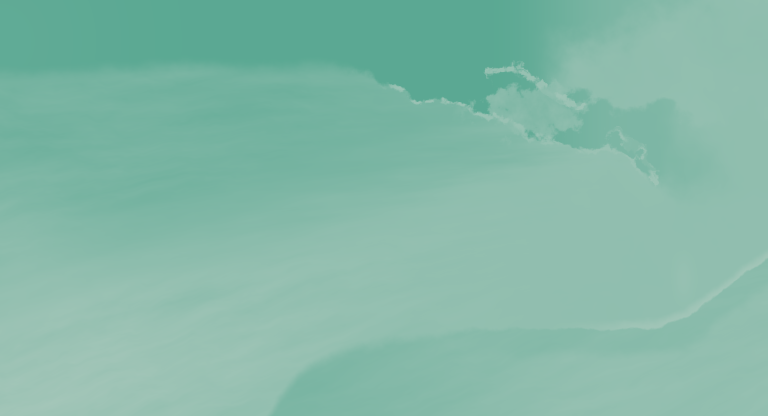
This background is drawn by a WebGL 1 fragment shader. Its source:

```glsl
precision highp float;
// A pale green sea seen from above: a dark upper basin, a ragged foamy crest,
// a hazy current and a shoal at the bottom. Layers blend one scalar tone,
// shaped by curves, layered sines and cellular foam, then tinted by a ramp.

uniform vec2 u_resolution;

vec2 hash2(vec2 c) {
  return fract(sin(vec2(dot(c, vec2(127.1, 311.7)), dot(c, vec2(269.5, 183.3)))) * 4375.85);
}

// Distance to the nearest jittered cell centre
float cells(vec2 p) {
  vec2 cell = floor(p);
  float nearest = 2.0;
  for (int j = -1; j <= 1; j++) {
    for (int i = -1; i <= 1; i++) {
      vec2 c = cell + vec2(float(i), float(j));
      nearest = min(nearest, length(c + hash2(c) - p));
    }
  }
  return nearest;
}

// Layered, rotated and warped sines, roughly -1 to 1
float waves(vec2 p) {
  float sum = 0.0;
  float amp = 0.5;
  for (int i = 0; i < 5; i++) {
    sum += amp * sin(p.x + 1.3 * sin(p.y * 0.8)) * cos(p.y + 0.9 * sin(p.x * 0.7));
    p = mat2(1.5, 1.1, -1.1, 1.5) * p + 2.7;
    amp *= 0.6;
  }
  return sum;
}

float crestHeight(float x) {
  return 0.82 + 0.018 * smoothstep(0.0, 0.25, x) - 0.085 * smoothstep(0.42, 0.58, x)
       - 0.1 * smoothstep(0.58, 0.75, x) - 0.1 * smoothstep(0.79, 0.87, x);
}

float shoreHeight(float x) {
  return 0.165 * (1.0 - exp(19.0 * (0.35 - x))) + 0.14 * (x - 0.35)
       - 0.02 * smoothstep(0.65, 0.85, x) + 0.165 * smoothstep(0.85, 1.05, x);
}

float segmentDistance(vec2 p, vec2 a, vec2 b) {
  vec2 ab = b - a;
  return length(p - a - ab * clamp(dot(p - a, ab) / dot(ab, ab), 0.0, 1.0));
}

// Soft elliptical spot
float glow(vec2 p, vec2 centre, vec2 radius) {
  vec2 d = (p - centre) / radius;
  return exp(-dot(d, d));
}

void main() {
  vec2 uv = gl_FragCoord.xy / u_resolution;
  vec2 p = vec2(uv.x * 1.84, uv.y);
  float x = uv.x;
  float y = uv.y;
  float broad = waves(p * 9.0);
  float fine = waves(p * 50.0 + 5.0);
  // Streaks fan out: steeper lower down, flat under the crest
  float fan = y - p.x * mix(0.34, 0.02, smoothstep(0.25, 0.85, y));
  float streak = waves(vec2(p.x * 4.0, fan * 20.0));
  float wisps = waves(vec2(p.x * 11.0 + broad, fan * 56.0 + 1.5 * broad));

  // Upper basin, with a pale cloud and a darker tongue on the right
  float basin = mix(0.0, 0.52, smoothstep(0.63, 0.82, x)) + 0.09 * glow(uv, vec2(0.0, 0.9), vec2(0.15, 0.3));
  basin = mix(basin, 0.8, smoothstep(0.85, 0.96, x + 0.05 * broad) * smoothstep(1.1, 0.75, y));
  float cloudTop = 0.82 + 0.93 * (x - 0.716) - y + 0.08 * broad + 0.03 * fine;
  float cloudBase = y - 0.775 + 0.05 * smoothstep(0.74, 0.84, x) + 0.04 * broad + 0.018 * fine;
  cloudBase -= 0.06 * glow(uv, vec2(0.865, 0.75), vec2(0.03, 0.05));
  float cloud = smoothstep(-0.12, 0.05, cloudTop) * smoothstep(-0.012, 0.012, cloudBase);
  basin = mix(basin, 0.81 + 0.06 * broad, cloud * smoothstep(0.69, 0.75, x));

  // Hazy current, darker along a rising diagonal
  float rise = y - 0.325 - 0.51 * x + 0.07 * streak + 0.025 * wisps;
  float current = mix(0.82, 0.37, smoothstep(-0.16, 0.13, rise));
  current += 0.2 * glow(uv, vec2(0.0, 0.1), vec2(0.35, 0.35));
  current += 0.26 * glow(uv, vec2(0.0, 0.45), vec2(0.11, 0.13));
  current -= 0.1 * glow(vec2(x, y - 0.4 * x), vec2(0.24, 0.185), vec2(0.07, 0.025));
  current += (0.08 * streak + 0.08 * wisps) * smoothstep(0.85, 0.2, x) + 0.02 * broad;

  // Ragged crest between basin and current, hazy at its left end
  float rough = smoothstep(0.4, 0.53, x);
  float crest = crestHeight(x) - y + (0.004 + 0.011 * rough) * fine + 0.01 * broad;
  float crestSoft = mix(0.026, 0.004, rough) + 0.06 * smoothstep(0.83, 0.9, x);
  current += 0.1 * exp(-abs(crest) * 22.0) * (1.0 - smoothstep(0.75, 0.9, x));
  float tone = mix(basin, current, smoothstep(-crestSoft, crestSoft, crest));

  // Churned water behind the crest
  float spread = glow(uv, vec2(0.7, 0.735), vec2(0.075, 0.065));
  float churn = smoothstep(0.25, 0.6, spread + 0.6 * fine + 0.3 * broad) * smoothstep(0.05, 0.35, spread);
  tone = mix(tone, 0.72 + 0.18 * fine, 0.85 * churn);

  // Foam: a thin broken crest line and torn arcs
  vec2 drift = p + 0.022 * vec2(fine, waves(p * 44.0 + 11.0));
  float flecks = smoothstep(0.65, 0.3, cells(drift * vec2(24.0, 40.0)));
  float line = smoothstep(0.01, 0.002, abs(crest - 0.004)) * smoothstep(0.49, 0.52, x) * smoothstep(0.87, 0.82, x);
  float arc = min(segmentDistance(drift, vec2(1.174, 0.828), vec2(1.258, 0.832)),
                  segmentDistance(drift, vec2(1.258, 0.832), vec2(1.322, 0.765)));
  arc = min(arc, segmentDistance(drift, vec2(1.322, 0.765), vec2(1.4, 0.753)) + 0.003);
  arc = min(arc, segmentDistance(drift, vec2(1.473, 0.677), vec2(1.533, 0.641)) + 0.003);
  arc = min(arc, segmentDistance(drift, vec2(1.533, 0.641), vec2(1.57, 0.565)) + 0.003);
  float torn = smoothstep(0.015, 0.007, arc) * (0.25 + 0.75 * flecks);
  float foam = line * flecks * mix(1.0, 0.6, smoothstep(0.6, 0.7, x)) + torn;
  tone = mix(tone, 1.06, 0.85 * clamp(foam, 0.0, 1.0));

  // Shoal with a shaded rim and a thin bright lip on the right
  float shore = shoreHeight(x) - y + 0.009 * broad + 0.006 * fine;
  float shoal = mix(0.47, 0.84, smoothstep(0.3, 0.85, x + 0.25 * (0.15 - y)));
  shoal += 0.05 * streak + 0.05 * wisps;
  float rim = smoothstep(0.085, 0.05, shore + 0.02 * broad) * smoothstep(0.55, 0.8, x);
  shoal -= 0.14 * rim;
  float shoreSoft = mix(0.02, 0.004, smoothstep(0.45, 0.7, x));
  tone = mix(tone, shoal, smoothstep(-shoreSoft, shoreSoft, shore));
  float lip = smoothstep(-0.028, -0.003, shore) * smoothstep(0.003, -0.003, shore);
  tone += 0.24 * lip * smoothstep(0.7, 0.86, x) + 0.08 * glow(uv, vec2(0.89, 0.33), vec2(0.012, 0.05));

  vec3 deepGreen = vec3(0.355, 0.66, 0.575);
  vec3 paleFoam = vec3(0.615, 0.765, 0.71);
  gl_FragColor = vec4(mix(deepGreen, paleFoam, tone), 1.0);
}
```
